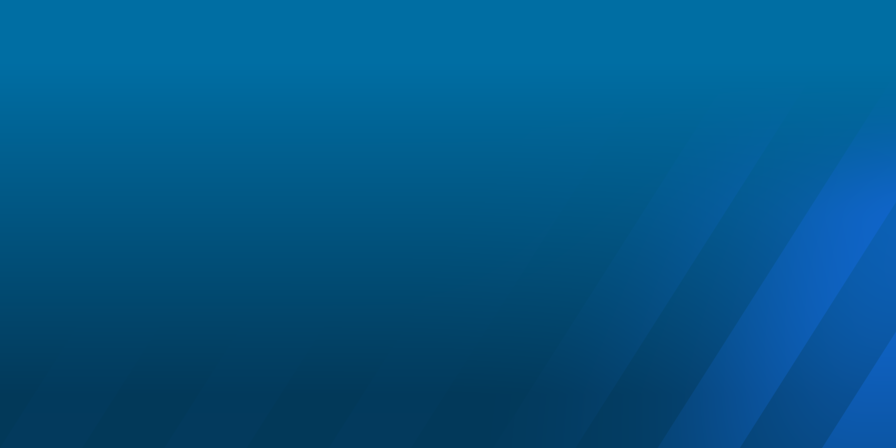
A WebGL 2 fragment shader for this background:

```glsl
#version 300 es
precision highp float;
// A teal sky-to-deep-sea vertical gradient with slanted translucent bands.
// A sheared blue glow at the right edge lights the bands, more strongly in
// every second one, and fades out towards the top and the left.

#define BAND_PERIOD 0.367
#define BAND_SLANT 0.635
#define GLOW_CENTER vec2(2.06, 0.48)
#define GLOW_SHEAR 0.3
#define GLOW_FALLOFF vec2(4.8, 1.7)
#define GLOW_STRENGTH 0.95
#define FLOOR_TINT 0.035
#define TOP_COLOR vec3(0.0, 0.43, 0.64)
#define DEEP_COLOR vec3(0.008, 0.223, 0.35)
#define GLOW_COLOR vec3(0.065, 0.40, 0.81)

uniform vec2 u_resolution;
out vec4 outColor;

// Vertical ramp, flat at the top and near the bottom
vec3 backdrop(float y) {
    return mix(TOP_COLOR, DEEP_COLOR, clamp((0.86 - y) / 0.74, 0.0, 1.0));
}

// 1 inside a bright band, 0 between bands, with an edge about a pixel wide
float brightBand(vec2 p, float pixel) {
    float phase = (p.x - BAND_SLANT * p.y) / BAND_PERIOD;
    float inside = (0.25 - abs(fract(phase + 0.25) - 0.5)) * BAND_PERIOD;
    return smoothstep(-pixel, pixel, inside);
}

// Gaussian light leaning along the bands, hidden near the top
float sideGlow(vec2 p) {
    vec2 d = p - GLOW_CENTER;
    d.x = min(d.x - GLOW_SHEAR * d.y, 0.0);
    float topFade = 1.0 - smoothstep(0.50, 0.86, p.y);
    return GLOW_STRENGTH * exp(-dot(GLOW_FALLOFF, d * d)) * topFade;
}

void main() {
    // Canvas height is one unit, width is two
    vec2 p = gl_FragCoord.xy / u_resolution * vec2(2.0, 1.0);
    float band = brightBand(p, 1.0 / u_resolution.y);

    // Gaps between bands catch less light, most of all where it is weak
    float glow = sideGlow(p);
    float gapGlow = glow * mix(0.42, 0.75, glow);
    float floorTint = FLOOR_TINT * (1.0 - smoothstep(0.02, 0.32, p.y));
    float light = mix(gapGlow, max(glow, floorTint), band);

    outColor = vec4(mix(backdrop(p.y), GLOW_COLOR, light), 1.0);
}
```
